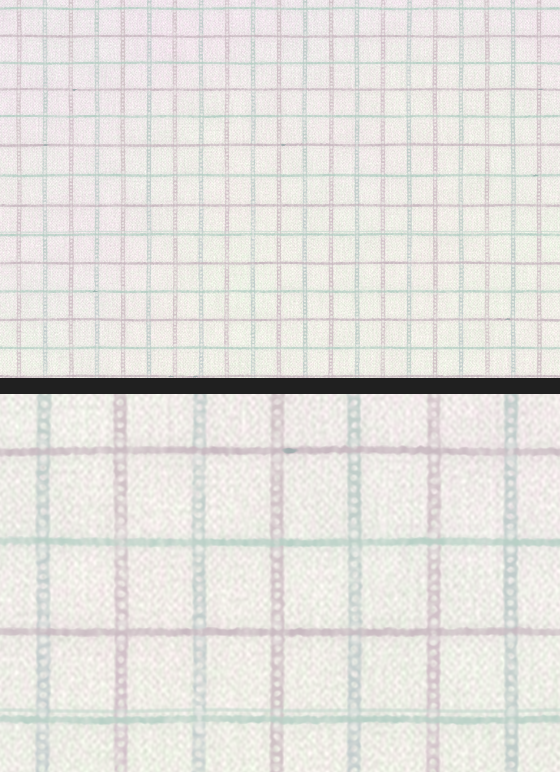
Top, the full canvas; bottom, a detail of the centre.
A Shadertoy shader for this pattern:

```glsl
// Pale woven cotton check: beaded vertical cords and fuzzy horizontal threads in mauve and mint.

float hash(vec2 p) {
    vec3 q = fract(p.xyx * vec3(0.1031, 0.103, 0.0973));
    q += dot(q, q.yzx + 33.33);
    return fract((q.x + q.y) * q.z);
}

vec2 gradient(vec2 cell) {
    float angle = 6.2832 * hash(cell);
    return vec2(cos(angle), sin(angle));
}

float noise(vec2 p) {
    vec2 i = floor(p), f = fract(p), e = vec2(1, 0);
    vec2 u = f * f * f * (f * (f * 6.0 - 15.0) + 10.0);
    float low = mix(dot(gradient(i), f), dot(gradient(i + e.xy), f - e.xy), u.x);
    float high = mix(dot(gradient(i + e.yx), f - e.yx), dot(gradient(i + e.xx), f - e.xx), u.x);
    return mix(low, high, u.y);
}

// Soft-edged stripe around distance zero
float stripe(float d, float halfWidth, float blur) {
    return 1.0 - smoothstep(halfWidth - blur, halfWidth + blur, abs(d));
}

// Plain-weave ground with fine streaks, grain and broad pastel stains
vec3 cloth(vec2 p, float pixel) {
    float fade = 1.0 - smoothstep(0.003, 0.006, pixel);
    vec2 thread = p * vec2(830.0, 780.0) + 1.2 * noise(p * 30.0);
    float weave = sin(thread.x) * sin(thread.y) * fade;
    float streak = noise(p * vec2(200.0, 12.0)) + 0.5 * noise(p * vec2(14.0, 170.0));
    float grain = (noise(p * vec2(290.0, 230.0) + 7.0) + 0.7 * noise(p * 170.0 + 50.0)) * fade;

    float stain = noise(p * 2.3 + 4.0);
    float pink = smoothstep(0.1, 1.0, 0.8 * p.y - 0.25 * p.x + 0.22 + 0.4 * stain);
    vec3 color = mix(vec3(0.95, 0.95, 0.915), vec3(0.95, 0.915, 0.935), pink);
    color += vec3(-0.014, 0.014, -0.008) * noise(p * 4.0 + 20.0);
    color += 0.014 * noise(p * vec2(9.0, 15.0) + 8.0);
    color += vec3(0.03, -0.02, 0.022) * noise(p * vec2(150.0, 70.0));
    return color - 0.012 + 0.021 * weave + 0.026 * streak + 0.055 * grain;
}

void mainImage(out vec4 fragColor, in vec2 fragCoord) {
    vec2 p = fragCoord / iResolution.y;
    float pixel = 1.0 / iResolution.y;
    float blur = max(0.0014, 0.6 * pixel);
    float down = 1.0 - p.y;
    vec3 color = cloth(p, pixel);

    // Column and row coordinates; rows are packed unevenly by the loom
    float column = (p.x - 0.0502) / 0.0688;
    float row = (down - 0.0232) / 0.0748 + 0.2 * exp(-pow((down - 0.33) / 0.17, 2.0));
    vec2 id = floor(vec2(column, row) + 0.5);

    // Each thread wanders a little on its own
    float dx = (column - id.x + 0.04 * noise(vec2(id.x * 3.7, p.y * 5.0))) * 0.0688;
    float dy = (row - id.y + 0.04 * noise(vec2(p.x * 7.0, id.y * 3.7))) * 0.0748;
    vec2 odd = mod(id, 2.0);

    // Vertical cords: a worn ladder of small pale loops
    float ragged = 0.0016 * noise(p * vec2(90.0, 190.0) + 3.0);
    float cord = stripe(dx + ragged, 0.0058, 1.2 * blur);
    float beadY = (fract(p.y / 0.0095 + hash(id.xx) + 0.5 * noise(vec2(id.x * 1.7, p.y * 30.0))) - 0.5) * 0.0095;
    float loopHole = 1.0 - smoothstep(0.0012, 0.0042, length(vec2(dx + ragged, beadY)));
    float cordWear = 0.74 + 0.15 * hash(vec2(id.x, 5.0)) + 0.35 * noise(vec2(id.x * 5.3, p.y * 9.0))
                   + 0.6 * noise(p * vec2(130.0, 190.0));
    vec3 cordColor = mix(vec3(0.815, 0.765, 0.775), vec3(0.755, 0.81, 0.79), odd.x);
    cordColor += vec3(0.01, -0.01, 0.018) * (0.4 + noise(vec2(id.x * 2.9, p.y * 4.0)));
    float cordHalo = 0.16 * exp(-abs(dx) / 0.006);
    float cordCover = max(cord * clamp(cordWear, 0.35, 1.0) * (1.0 - 0.75 * loopHole), cordHalo);
    color = mix(color, cordColor, cordCover);

    // Horizontal threads: continuous core, hairy edges and a faint halo
    float hair = 0.0014 * noise(p * vec2(130.0, 60.0)) + 0.0014 * noise(p * 240.0);
    float core = stripe(dy + hair, 0.0032, 1.2 * blur);
    float halo = 0.3 * exp(-abs(dy + hair) / 0.005);
    float threadWear = 0.78 + 0.3 * noise(vec2(p.x * 14.0, id.y * 6.1)) + 0.4 * noise(p * vec2(150.0, 60.0));
    float echo = 0.5 * stripe(dy + 0.0078, 0.0016, blur) * step(abs(id.y - 8.0), 0.1);
    float thread = max(max(core * threadWear, halo), echo) * (1.0 - 0.3 * cord * loopHole);
    vec3 threadColor = mix(vec3(0.72, 0.815, 0.775), vec3(0.785, 0.725, 0.755), odd.y);
    color = mix(color, threadColor, clamp(thread, 0.0, 1.0));

    // Pale knots where cords ride over threads
    float knot = 1.0 - smoothstep(0.002, 0.006, length(vec2(dx, abs(dy) - 0.0065)));
    color = mix(color, vec3(0.95, 0.95, 0.935), 0.4 * knot);

    // Rare dark slubs caught in the horizontal threads
    float slubX = dx - 0.03 * (hash(id + 31.0) - 0.5);
    float slub = 1.0 - smoothstep(0.4, 1.0, length(vec2(slubX / 0.009, (dy + hair) / 0.003)));
    color = mix(color, vec3(0.52, 0.63, 0.62), 0.6 * slub * step(0.965, hash(id + 12.0)));

    fragColor = vec4(clamp(color, 0.0, 1.0), 1.0);
}
```
